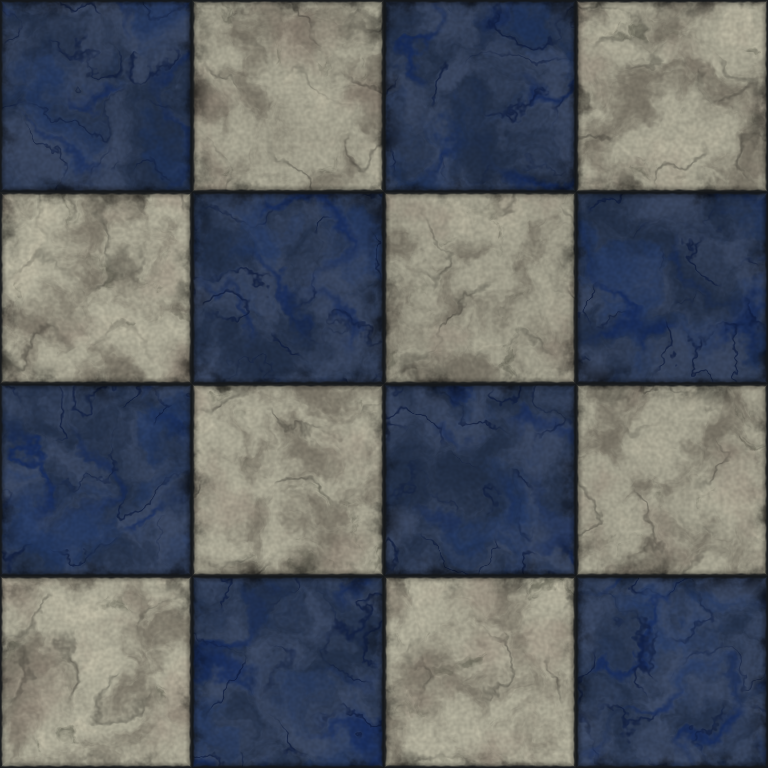
A three.js fragment shader for this pattern:

```glsl
// Checkerboard of weathered blue and cream marble tiles with thin dark joints.
varying vec2 vUv;

const float TILES = 4.0;
const float TAU = 6.2832;

float hash(vec2 cell, float seed) {
  return fract(sin(dot(cell, vec2(127.1, 311.7)) + seed * 17.3) * 43758.5);
}

float cornerSlope(vec2 cell, vec2 offset, float period, float seed) {
  float angle = TAU * hash(mod(cell, period), seed);
  return dot(vec2(cos(angle), sin(angle)), offset);
}

// Gradient noise that wraps after one canvas, with period cells across.
float noise(vec2 uv, float period, float seed) {
  vec2 p = uv * period;
  vec2 i = floor(p);
  vec2 f = p - i;
  vec2 u = f * f * f * (f * (f * 6.0 - 15.0) + 10.0);
  vec2 e = vec2(1.0, 0.0);
  float low = mix(cornerSlope(i, f, period, seed),
                  cornerSlope(i + e.xy, f - e.xy, period, seed), u.x);
  float high = mix(cornerSlope(i + e.yx, f - e.yx, period, seed),
                   cornerSlope(i + e.xx, f - e.xx, period, seed), u.x);
  return mix(low, high, u.y);
}

float fbm(vec2 uv, float period, float seed) {
  float sum = 0.0;
  float gain = 0.6;
  for (int octave = 0; octave < 5; octave++) {
    sum += gain * noise(uv, period, seed);
    period *= 2.0;
    gain *= 0.55;
  }
  return sum;
}

vec2 warp(vec2 uv, float amount, float seed) {
  return uv + amount * vec2(fbm(uv, 12.0, seed + 1.0), fbm(uv, 12.0, seed + 2.0));
}

// Thin band along the zero line of the noise, fading in and out.
float vein(vec2 uv, float period, float width, float seed) {
  float band = 1.0 - smoothstep(0.0, width, abs(noise(uv, period, seed)));
  return band * smoothstep(-0.15, 0.25, noise(uv, period, seed + 3.0));
}

vec3 blueMarble(vec2 uv, float seed) {
  vec2 bent = warp(uv, 0.07, seed);
  float cloud = fbm(bent, 12.0, seed + 4.0);
  vec3 color = mix(vec3(0.13, 0.18, 0.27), vec3(0.22, 0.27, 0.37),
                   smoothstep(-0.35, 0.3, cloud));
  float glow = smoothstep(0.0, 0.4, fbm(bent, 8.0, seed + 5.0));
  color = mix(color, vec3(0.11, 0.20, 0.38), 0.6 * glow);
  color = mix(color, vec3(0.07, 0.15, 0.34), 0.75 * vein(bent, 9.0, 0.13, seed + 6.0));
  return mix(color, vec3(0.05, 0.10, 0.23), 0.7 * vein(bent, 14.0, 0.06, seed + 7.0));
}

vec3 creamMarble(vec2 uv, float seed) {
  vec2 bent = warp(uv, 0.06, seed);
  float cloud = fbm(bent, 13.0, seed + 4.0);
  vec3 color = mix(vec3(0.47, 0.45, 0.40), vec3(0.65, 0.64, 0.57),
                   smoothstep(-0.4, 0.15, cloud));
  color = mix(color, vec3(0.73, 0.71, 0.63), 0.7 * smoothstep(0.1, 0.5, cloud));
  float blush = smoothstep(0.0, 0.4, fbm(uv, 10.0, seed + 5.0));
  color = mix(color, vec3(0.56, 0.51, 0.46), 0.45 * blush);
  color *= 1.0 - 0.22 * vein(bent, 11.0, 0.07, seed + 6.0);
  float stain = smoothstep(0.22, 0.5, fbm(bent, 16.0, seed + 7.0));
  return mix(color, vec3(0.33, 0.33, 0.28), 0.6 * stain);
}

void main() {
  vec2 grid = vUv * TILES;
  vec2 tile = mod(floor(grid), TILES);
  vec2 inset = 0.5 - abs(fract(grid) - 0.5);
  float edge = min(inset.x, inset.y);
  float seed = 3.0 + 20.0 * (tile.x + TILES * tile.y);
  float isBlue = mod(tile.x + tile.y, 2.0);

  vec3 color = isBlue > 0.5 ? blueMarble(vUv, seed) : creamMarble(vUv, seed);
  color *= 0.95 + 0.1 * hash(tile, 9.0);

  // Fine grain over the stone.
  float grain = noise(vUv, 190.0, 1.0) + 0.6 * noise(vUv, 96.0, 2.0);
  color *= 1.0 + 0.1 * grain;

  // Patchy grime gathered along the tile borders.
  float patches = smoothstep(-0.05, 0.4, fbm(vUv, 20.0, 5.0));
  float border = 1.0 - smoothstep(0.0, 0.13, edge);
  color *= 1.0 - 0.5 * border * patches;
  color *= 1.0 - 0.25 * (1.0 - smoothstep(0.01, 0.04, edge));

  // Dark joints with slightly ragged sides.
  float ragged = edge + 0.005 * noise(vUv, 100.0, 6.0);
  float joint = 1.0 - smoothstep(0.004, 0.017, ragged);
  color = mix(color, vec3(0.08, 0.09, 0.10), 0.92 * joint);

  gl_FragColor = vec4(color, 1.0);
}
```
